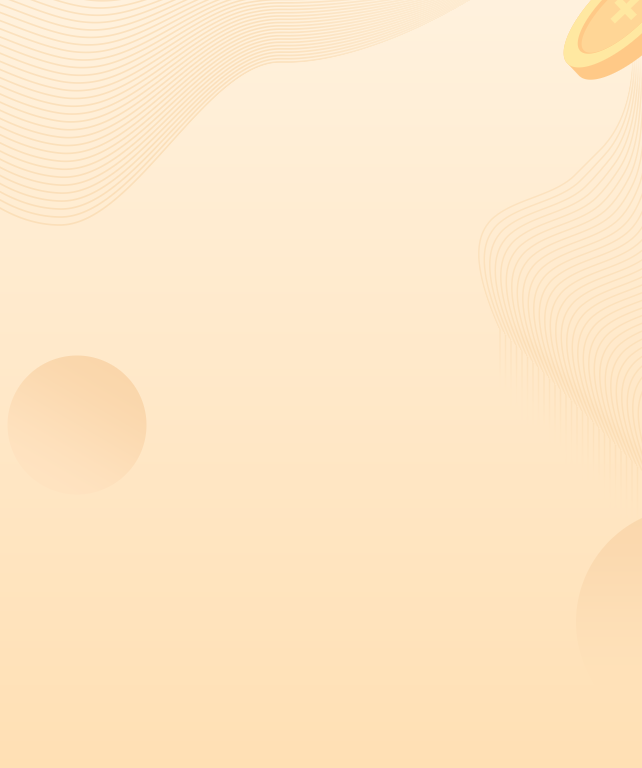
Reproduce this background procedurally as a WebGL 2 fragment shader.

```glsl
#version 300 es
precision highp float;
// Warm cream backdrop: a vertical gradient, two sheets of fine wavy contour
// lines, two soft fading discs and a tilted coin in the upper right corner.
// Layers are blended in order; lengths are canvas units measured from the top.

uniform vec2 u_resolution;
out vec4 fragColor;

const float CANVAS_HEIGHT = 768.0;
const vec3 CREAM_TOP = vec3(1.0, 0.947, 0.868);
const vec3 CREAM_MID = vec3(1.0, 0.911, 0.787);
const vec3 CREAM_LOW = vec3(1.0, 0.877, 0.706);
const vec3 LINE_TAN = vec3(0.975, 0.84, 0.66);
const vec3 DISC_TAN = vec3(0.98, 0.84, 0.67);
const vec3 DISC_PALE = vec3(1.0, 0.89, 0.755);
const vec3 COIN_RIM = vec3(1.0, 0.91, 0.63);
const vec3 COIN_SIDE = vec3(1.0, 0.79, 0.53);
const vec3 COIN_FACE = vec3(1.0, 0.84, 0.59);

float square(float v) { return v * v; }

// Coverage of the inside of a signed distance, softened over one pixel.
float fill(float dist, float pixel) {
    return clamp(0.5 - dist / pixel, 0.0, 1.0);
}

// Thin strokes along the whole-number levels of a smooth field.
float contours(float level, float halfWidth, float pixel) {
    float slope = max(length(vec2(dFdx(level), dFdy(level))) / pixel, 1e-4);
    float dist = abs(fract(level - 0.5) - 0.5) / slope;
    return fill(dist - halfWidth, pixel);
}

float ellipse(vec2 p, vec2 radii) {
    float k = length(p / radii);
    return k * (k - 1.0) / max(length(p / (radii * radii)), 1e-4);
}

float box(vec2 p, vec2 halfSize) {
    vec2 d = abs(p) - halfSize;
    return length(max(d, 0.0)) + min(max(d.x, d.y), 0.0);
}

vec3 backdrop(float t) {
    vec3 upper = mix(CREAM_TOP, CREAM_MID, clamp(t * 2.0, 0.0, 1.0));
    return mix(upper, CREAM_LOW, clamp(t * 2.0 - 1.0, 0.0, 1.0));
}

// Lower outline of the left sheet as a height over x.
float leftOutline(float x) {
    float y = 225.0 - 163.0 * smoothstep(60.0, 280.0, x);
    y -= 17.0 * square(max(1.0 - x / 60.0, 0.0));
    return y - 62.0 * pow(max((x - 290.0) / 180.0, 0.0), 1.7);
}

// Lines blend from the outline to a shallow valley above the canvas edge.
float leftSheet(vec2 p, float pixel) {
    float low = leftOutline(p.x);
    float high = 8.0 - 38.0 * smoothstep(0.0, 150.0, abs(p.x - 100.0));
    float level = 28.0 * (low - p.y) / max(low - high, 8.0);
    float inside = smoothstep(-0.4, -0.15, level);
    float fade = mix(0.25, 0.6, smoothstep(460.0, 240.0, p.x));
    return contours(level, 0.85, pixel) * inside * fade;
}

// Outline of the right sheet along the diagonal, over the cross diagonal v.
float rightOutline(float v) {
    float fold = clamp((275.0 - v) / 105.0, 0.0, 1.0);
    float u = 711.0 + 39.0 * smoothstep(270.0, 400.0, v);
    u -= 55.0 * square(max((v - 450.0) / 120.0, 0.0));
    return u + 119.0 * pow(fold, 2.3) + max(170.0 - v, 0.0);
}

// Copies of one curve slide along the diagonal and gather into a crease.
float rightSheet(vec2 p, float pixel) {
    float u = p.x + p.y;
    float v = p.x - p.y;
    float spacing = 11.0 * mix(0.35, 1.0, smoothstep(570.0, 400.0, v));
    float level = (u - rightOutline(v)) / spacing;
    float inside = smoothstep(-0.4, -0.1, level);
    float tail = smoothstep(110.0, 195.0, v);
    float crease = 0.14 * exp(-square((v - 184.0) / 9.0));
    crease *= smoothstep(800.0, 880.0, u);
    float top = smoothstep(590.0, 540.0, v);
    float strokes = contours(level, 0.75, pixel) * mix(0.08, 0.48, tail);
    return (strokes * smoothstep(95.0, 150.0, v) + crease) * inside * top;
}

// Coin in its own axes: x along the long axis, y toward the thick edge.
vec3 paintCoin(vec3 color, vec2 p, float pixel) {
    vec2 axis = normalize(vec2(0.72, -0.69));
    vec2 q = vec2(dot(p, axis), dot(p, vec2(-axis.y, axis.x)));
    vec2 swept = q - vec2(0.0, clamp(q.y, 0.0, 17.0));
    vec2 radii = vec2(80.0, 30.0);
    color = mix(color, COIN_SIDE, fill(ellipse(swept, radii), pixel));
    color = mix(color, COIN_RIM, fill(ellipse(q, radii), pixel));
    float recess = fill(ellipse(q, vec2(62.0, 22.0)), pixel);
    color = mix(color, COIN_SIDE, recess);
    float face = fill(ellipse(q - vec2(1.0, 2.0), vec2(60.0, 20.0)), pixel);
    color = mix(color, COIN_FACE, face * recess);
    vec2 c = q - vec2(0.0, 1.0);
    float plus = min(box(c, vec2(18.0, 3.2)), box(c, vec2(4.0, 12.0)));
    return mix(color, COIN_RIM, fill(plus, pixel));
}

void main() {
    float pixel = CANVAS_HEIGHT / u_resolution.y;
    vec2 p = vec2(gl_FragCoord.x, u_resolution.y - gl_FragCoord.y) * pixel;
    vec3 color = backdrop(p.y / CANVAS_HEIGHT);

    color = mix(color, LINE_TAN, leftSheet(p, pixel));
    color = mix(color, LINE_TAN, rightSheet(p, pixel));

    // Small disc shaded from its upper right to its lower left.
    vec2 small = p - vec2(77.0, 425.0);
    float shade = smoothstep(-75.0, 75.0, dot(small, vec2(-0.5, 0.866)));
    color = mix(color, mix(DISC_TAN, DISC_PALE, shade), fill(length(small) - 69.5, pixel));

    // Large disc cut by the right side, dissolving downward.
    float large = fill(length(p - vec2(691.0, 622.0)) - 115.0, pixel);
    color = mix(color, DISC_TAN, large * 0.9 * smoothstep(705.0, 510.0, p.y));

    color = paintCoin(color, p - vec2(625.0, 8.0), pixel);
    fragColor = vec4(color, 1.0);
}
```
